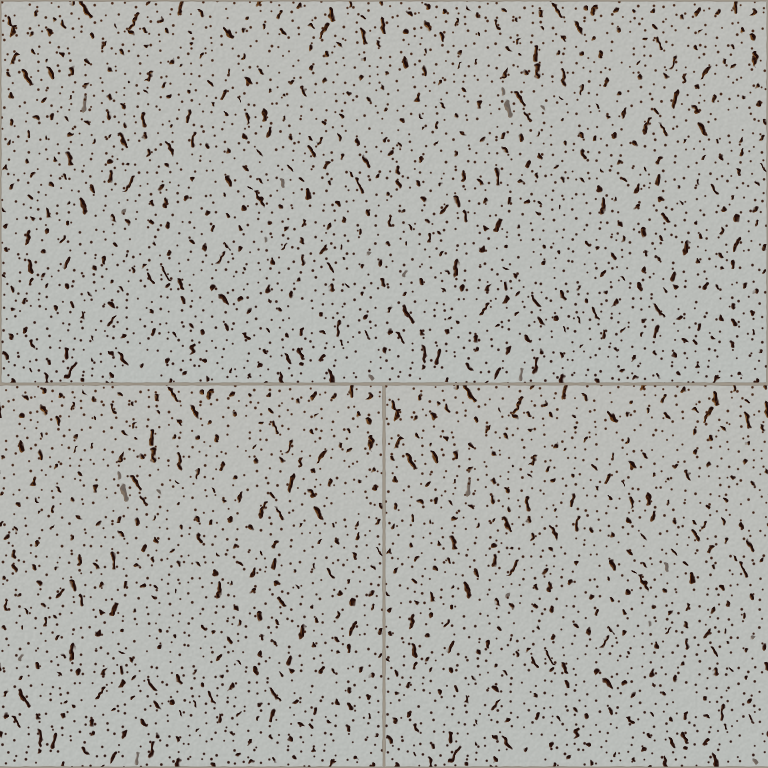
Write a three.js fragment shader that draws this texture.

```glsl
// Fissured acoustic ceiling tiles in running bond, with pinholes and worm-like pits
varying vec2 vUv;

vec3 hash3(vec2 c) {
  vec3 q = fract(c.xyx * vec3(0.1031, 0.1030, 0.0973));
  q += dot(q, q.yxz + 33.33);
  return fract((q.xxy + q.yzz) * q.zyx);
}

float noise(vec2 p) {
  vec2 i = floor(p), f = fract(p);
  f = f * f * (3.0 - 2.0 * f);
  return mix(mix(hash3(i).x, hash3(i + vec2(1.0, 0.0)).x, f.x),
             mix(hash3(i + vec2(0.0, 1.0)).x, hash3(i + 1.0).x, f.x), f.y);
}

// Fissures: short bent upright capsules; returns distance and a random value per pit
vec2 fissures(vec2 p) {
  vec2 grid = vec2(39.0, 36.0), nearest = vec2(1.0, 0.0);
  vec2 warp = 0.004 * vec2(noise(p * 190.0) - 0.5, noise(p * 190.0 + 40.0) - 0.5);
  float swell = 0.75 + 0.5 * noise(p * 240.0 + 9.0);
  for (int j = -1; j <= 1; j++) {
    for (int i = -1; i <= 1; i++) {
      vec2 id = floor(p * grid) + vec2(float(i), float(j));
      vec3 place = hash3(id + 5.0), shape = hash3(id + 71.0);
      float stagger = 0.4 * mod(id.x, 2.0);
      vec2 q = p + warp - (id + vec2(0.15, stagger) + vec2(0.7, 0.6) * place.xy) / grid;
      float halfLength = 0.0007 + 0.0085 * pow(place.z, 5.0);
      q.x += (shape.x - 0.45) * 1.3 * q.y;
      q.y -= clamp(q.y, -halfLength, halfLength);
      float d = length(q) - mix(0.0017, 0.0028, shape.z) * swell;
      if (shape.y > 0.12 && d < nearest.x) nearest = vec2(d, fract(shape.y * 37.0));
    }
  }
  return nearest;
}

// Pinholes: small dots, evenly spread, in loose upright strings
float pinholes(vec2 p) {
  vec2 grid = vec2(70.0, 78.0);
  float nearest = 1.0;
  for (int j = -1; j <= 1; j++) {
    for (int i = -1; i <= 1; i++) {
      vec2 id = floor(p * grid) + vec2(float(i), float(j));
      vec3 h = hash3(id + 211.0);
      float d = length(p - (id + vec2(0.15, 0.05) + vec2(0.7, 0.9) * h.xy) / grid) - mix(0.0010, 0.0017, h.z);
      if (hash3(id + 433.0).x < 0.8) nearest = min(nearest, d);
    }
  }
  return nearest;
}

void main() {
  // Two rows of tiles, the lower one shifted by half a tile
  float lowerRow = 1.0 - step(0.5, vUv.y);
  vec2 p = vec2(fract(vUv.x + 0.5 * lowerRow), mod(vUv.y, 0.5));
  float height = p.y * 2.0;

  // Painted face with a fine, even stucco grain
  float relief = noise(p * 260.0) - noise(p * 260.0 + vec2(-0.35, 0.5));
  vec3 color = mix(vec3(0.728, 0.742, 0.727), vec3(0.735, 0.738, 0.720), height);
  color += 0.025 * relief + 0.02 * (noise(p * 450.0) - 0.5);

  // Pits are shaded at the upper right and show warm board at the lower left
  vec2 pit = fissures(p);
  float lit = smoothstep(-0.0008, 0.0013, pit.x - fissures(p + vec2(0.0009, 0.0014)).x);
  vec3 warmBoard = mix(vec3(0.27, 0.14, 0.08), vec3(0.45, 0.28, 0.12), height);
  vec3 pitColor = mix(vec3(0.12, 0.05, 0.04), warmBoard, lit);
  pitColor = mix(pitColor, vec3(0.55, 0.53, 0.50), 0.7 * step(0.98, pit.y));
  color = mix(color, pitColor, smoothstep(0.0011, -0.0011, pit.x));

  vec3 pinColor = mix(vec3(0.18, 0.09, 0.07), vec3(0.27, 0.15, 0.09), height);
  color = mix(color, pinColor, smoothstep(0.0011, -0.0010, pinholes(p)));

  // Thin joints between tiles with a soft shaded lip
  vec2 toEdge = min(p, vec2(1.0, 0.5) - p);
  float joint = min(toEdge.x, toEdge.y) + 0.0005 * (noise(vUv * 120.0) - 0.5);
  vec3 jointColor = mix(vec3(0.62, 0.59, 0.54), vec3(0.50, 0.46, 0.41), smoothstep(0.0004, 0.0018, joint));
  color = mix(color, jointColor, smoothstep(0.0026, 0.0012, joint));

  gl_FragColor = vec4(color, 1.0);
}
```
